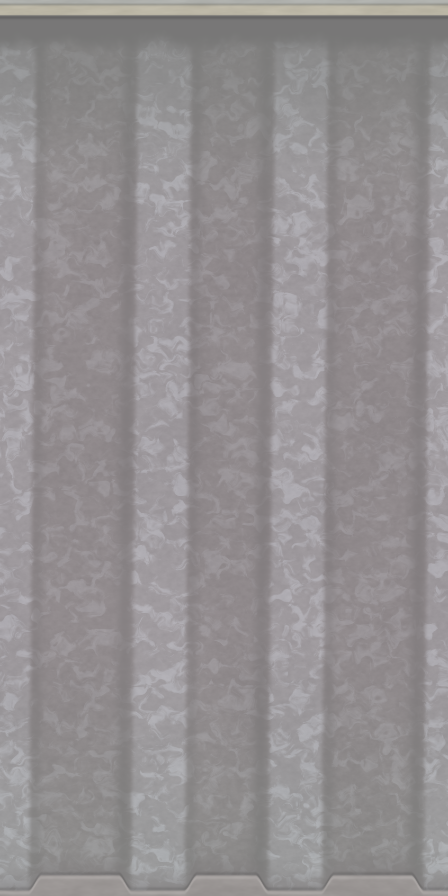
Write a WebGL 2 fragment shader that draws this texture.

```glsl
#version 300 es
precision highp float;

uniform vec2 u_resolution;
out vec4 outColor;

const float TAU = 6.2831853;
const float RIBS = 3.0;
const float HEIGHT = 2.0;

const vec3 RIDGE = vec3(0.612, 0.600, 0.610);
const vec3 PAN = vec3(0.558, 0.540, 0.544);
const vec3 GROOVE = vec3(0.505, 0.492, 0.494);
const vec3 SPANGLE = vec3(0.705, 0.705, 0.725);
const vec3 SHADE = vec3(0.470, 0.468, 0.466);
const vec3 CREAM = vec3(0.735, 0.715, 0.650);
const vec3 RAIL_EDGE = vec3(0.690, 0.695, 0.680);
const vec3 LIP = vec3(0.600, 0.582, 0.576);

float hash(vec2 p) {
  vec3 q = fract(vec3(p.xyx) * 0.1031);
  q += dot(q, q.yzx + 33.33);
  return fract((q.x + q.y) * q.z);
}

float noise(vec2 p) {
  vec2 i = floor(p), f = fract(p);
  f = f * f * (3.0 - 2.0 * f);
  return mix(mix(hash(i), hash(i + vec2(1, 0)), f.x),
             mix(hash(i + vec2(0, 1)), hash(i + vec2(1, 1)), f.x), f.y);
}

float fbm(vec2 p) {
  float sum = 0.0, weight = 0.5;
  for (int i = 0; i < 4; i++) {
    sum += weight * noise(p);
    p = mat2(1.6, 1.2, -1.2, 1.6) * p + 17.3;
    weight *= 0.5;
  }
  return sum / 0.9375;
}

float band(float x, float center, float width) {
  float t = (x - center) / width;
  return exp(-t * t);
}

// Signed offset from the nearest ridge; spacing is a little uneven
float ridgeOffset(vec2 p) {
  float nearest = 1.0;
  for (float i = 0.0; i <= RIBS; i++) {
    float center = 0.013 + i / RIBS + 0.016 * sin(TAU * i / RIBS);
    float lean = 0.008 * (p.y - 1.0);
    float d = p.x - center - lean;
    if (abs(d) < abs(nearest)) nearest = d;
  }
  return nearest;
}

// Crystalline zinc flakes, warped and slightly stretched sideways
float spangle(vec2 p) {
  vec2 warp = vec2(noise(p * 50.0), noise(p * 50.0 + 41.0)) - 0.5;
  float flakes = fbm(p * vec2(40.0, 54.0) + 1.6 * warp);
  return smoothstep(0.44, 0.74, flakes);
}

vec3 sheet(vec2 p, float d) {
  float ridge = smoothstep(0.067, 0.051, abs(d));
  float groove = 0.85 * band(d, -0.078, 0.019) + 0.60 * band(d, 0.072, 0.014);
  vec3 color = mix(PAN, RIDGE, ridge);
  color = mix(color, GROOVE, groove * (1.0 - 0.7 * ridge));

  // Flakes shine on the ridges and fade inside the grooves
  float clean = 1.0 - 0.85 * clamp(groove, 0.0, 1.0);
  float glint = mix(0.30 * clean, 0.75, ridge);
  color = mix(color, SPANGLE, glint * spangle(p));
  color += 0.045 * (fbm(p * vec2(90.0, 120.0)) - 0.5) * mix(clean, 1.0, ridge);
  color += 0.035 * (fbm(p * vec2(7.0, 5.0) + 9.0) - 0.5);

  // Warm middle, greener and duller ends
  float ends = smoothstep(0.35, 1.0, abs(p.y - 1.0));
  color += mix(vec3(0.004, -0.003, 0.002), vec3(-0.010, 0.003, -0.004), ends);
  return color;
}

// Folded lower lip, stepping down around each ridge
vec3 addLip(vec3 color, vec2 p, float d, float px) {
  float edge = mix(0.012, 0.046, smoothstep(0.058, 0.088, abs(d)));
  float above = p.y - edge;
  color = mix(color, GROOVE, 0.55 * smoothstep(0.06, 0.0, above));
  vec3 lip = LIP + 0.06 * (fbm(p * vec2(30.0, 70.0)) - 0.5);
  color = mix(color, lip, smoothstep(px, -px, above));
  color -= 0.06 * band(above, 0.004, 0.004);
  return color + 0.055 * band(above, -0.005, 0.004);
}

// Shadowed header and pale rail along the top
vec3 addHeader(vec3 color, vec2 p, float px) {
  float depth = HEIGHT - p.y;
  float ragged = depth + 0.035 * (fbm(p * vec2(25.0, 18.0)) - 0.5);
  color = mix(color, SHADE, 1.0 - smoothstep(0.075, 0.125, ragged));
  color = mix(color, SHADE, 0.40 * (1.0 - smoothstep(0.10, 0.42, depth)));
  vec3 rail = mix(RAIL_EDGE, CREAM, smoothstep(0.006, 0.016, depth));
  rail += 0.07 * (fbm(p * vec2(18.0, 80.0)) - 0.5);
  rail -= 0.10 * band(depth, 0.010, 0.003);
  color = mix(rail, color, smoothstep(0.034 - px, 0.034 + px, depth));
  return color - 0.07 * band(depth, 0.039, 0.004);
}

void main() {
  vec2 p = gl_FragCoord.xy / u_resolution * vec2(1.0, HEIGHT);
  float px = 1.0 / u_resolution.x;
  float d = ridgeOffset(p);
  vec3 color = sheet(p, d);
  color = addLip(color, p, d, px);
  color = addHeader(color, p, px);
  outColor = vec4(color, 1.0);
}
```
